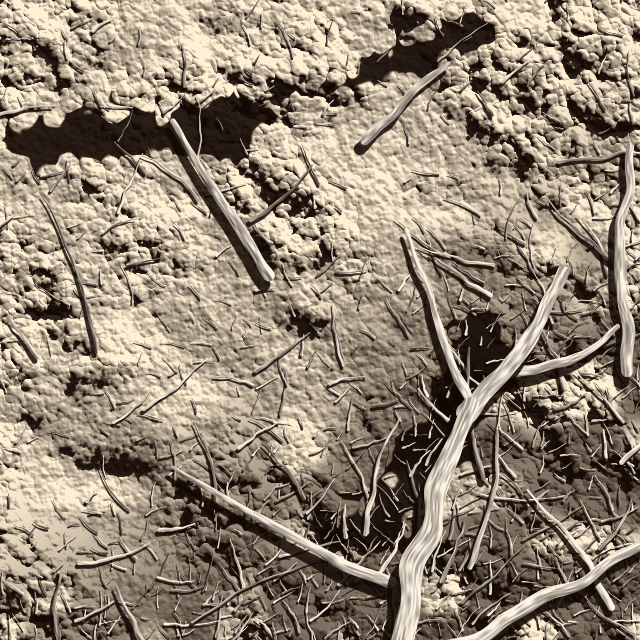
Reproduce this texture procedurally as a three.js fragment shader.

```glsl
// Dry sunlit soil with crumbled clods, deep shadows, scattered straw and a pale forked twig.
varying vec2 vUv;
const vec3 DEEP_SHADE = vec3(0.07, 0.03, 0.01);
const vec3 SUNLIT = vec3(0.96, 0.92, 0.86);
const vec3 SOIL_TINT = vec3(1.01, 0.985, 0.93);
const vec2 TO_SUN = vec2(0.5, 0.866);
const mat2 TURN = mat2(0.8, 0.6, -0.6, 0.8);

float hash(vec2 p) {
  vec3 q = fract(vec3(p.xyx) * 0.1031);
  q += dot(q, q.yzx + 33.33);
  return fract((q.x + q.y) * q.z);
}
float noise(vec2 p) {
  vec2 i = floor(p), f = fract(p), e = vec2(1.0, 0.0);
  f = f * f * (3.0 - 2.0 * f);
  return mix(mix(hash(i), hash(i + e), f.x), mix(hash(i + e.yx), hash(i + e.xx), f.x), f.y);
}
float cover(float d, float radius, float soft) {
  return 1.0 - smoothstep(radius - soft, radius + soft, d);
}
vec2 nearCell(vec2 p, int k) {
  return floor(p) + vec2(mod(float(k), 3.0), floor((float(k) + 0.5) / 3.0)) - 1.0;
}
// Heap of tilted fragments; tall ones bury their neighbours
float lumps(vec2 p) {
  p += 0.7 * vec2(noise(p * 1.7), noise(p * 1.7 + 37.0));
  float top = -1.0;
  for (int k = 0; k < 9; k++) {
    vec2 c = nearCell(p, k), jitter = vec2(hash(c), hash(c + 19.0)), d = p - c - jitter;
    top = max(top, 0.7 * hash(c + 53.0) + 0.3 + dot(d, jitter.yx - 0.5) - 1.1 * dot(d, d));
  }
  return top;
}
float soilHeight(vec2 p) {
  vec2 q = TURN * p;
  float crumbly = smoothstep(0.3, 0.6, noise(q * 5.0 + 8.0) * 0.65 + noise(p * 14.0) * 0.35);
  float h = 0.05 * noise(q * 7.0 + 3.0) + 0.02 * noise(p * 19.0);
  h += mix(0.005, 0.026, crumbly) * lumps(q * 13.0);
  h += mix(0.004, 0.016, crumbly) * lumps(p * 31.0 + 11.0);
  h += mix(0.003, 0.008, crumbly) * lumps(q * 72.0 + 29.0);
  return h + 0.0045 * noise(p * 115.0) + 0.0022 * noise(q * 210.0);
}
float soilTone(vec2 p) {
  float h = soilHeight(p), blocked = 0.0, reach = 0.0035;
  float facing = (h - soilHeight(p + TO_SUN * 0.0017)) / 0.0017;
  for (int i = 0; i < 6; i++) {
    blocked = max(blocked, soilHeight(p + TO_SUN * reach) - h - 0.65 * reach);
    reach *= 1.6;
  }
  float tone = 0.7 + 0.14 * noise(p * 6.0 + 70.0) + 0.42 * facing;
  return clamp(tone, 0.06, 1.04) * mix(1.0, 0.12, smoothstep(0.0, 0.0025, blocked));
}
// Share of plant litter, growing toward the lower right
float litter(vec2 p) { return smoothstep(-0.1, 0.45, 0.7 * p.x - p.y + 0.2); }
// x: place along the stalk, y: signed offset across it, z: distance
vec3 stalkFrame(vec2 p, vec2 a, vec2 b, float bend) {
  float len = length(b - a);
  vec2 u = (b - a) / len, q = p - a;
  float t = dot(q, u) / len, c = clamp(t, 0.0, 1.0);
  float wiggle = 0.06 * (noise(vec2(c * 6.0, a.x * 91.0)) - 0.5);
  float across = dot(q, vec2(-u.y, u.x)) - len * 4.0 * c * (1.0 - c) * (bend + wiggle);
  return vec3(c, across, length(vec2((t - c) * len, across)));
}
// ends: start and tip; form: bend, width, tip share; ground: tone and straw amount
void layStalk(inout vec2 ground, vec2 p, vec4 ends, vec3 form, float tone) {
  vec2 a = ends.xy, b = ends.zw, u = normalize(b - a);
  vec3 shade = stalkFrame(p + TO_SUN * (form.y * 1.7 + 0.0015), a, b, form.x);
  ground.x *= 1.0 - 0.85 * cover(shade.z, form.y * mix(1.2, form.z, shade.x), 0.0012);
  vec3 s = stalkFrame(p, a, b, form.x);
  float radius = form.y * mix(1.0, form.z, s.x) * (0.75 + 0.45 * noise(vec2(s.x * 9.0, b.y * 77.0)));
  float side = clamp(s.y / radius, -1.0, 1.0) * dot(vec2(-u.y, u.x), TO_SUN);
  float fibre = noise(vec2(s.x * length(b - a) * 60.0, s.y * 380.0 + a.y * 60.0)) - 0.5;
  float body = clamp(tone + 0.38 * side + 0.55 * fibre, 0.08, 1.04);
  ground = mix(ground, vec2(body, 1.0), cover(s.z, radius, 0.001));
}
void scatterStraw(inout vec2 ground, vec2 p, float cells, float width, float density) {
  for (int n = 0; n < 9; n++) {
    vec2 c = nearCell(p * cells, n), k = c + cells * 3.0;
    vec2 centre = (c + 0.1 + 0.8 * vec2(hash(k), hash(k + 7.0))) / cells;
    float bed = litter(centre), turn = hash(k + 13.0);
    if (hash(k + 23.0) < density * mix(0.18, 1.0, bed)) {
      float angle = mix(turn * 3.14, 0.9 + 2.4 * (turn - 0.5), 0.6 * bed);
      vec2 arm = vec2(cos(angle), sin(angle)) * (0.25 + 0.55 * hash(k + 31.0)) / cells;
      vec3 form = vec3(0.16 * (hash(k + 41.0) - 0.5), width * (0.5 + 0.7 * hash(k + 47.0)), 0.35);
      layStalk(ground, p, vec4(centre - arm, centre + arm), form, mix(0.45, 1.0, hash(k + 59.0)));
    }
  }
}
// Dark gap whose rim is broken by clods
void cutHollow(inout vec2 ground, vec2 p, vec4 ends, float radius, float rim) {
  float d = stalkFrame(p, ends.xy, ends.zw, 0.0).z + rim * radius;
  ground.x *= 1.0 - 0.9 * cover(d, radius, radius * 0.12);
}
void main() {
  vec2 p = vUv, g = vec2(soilTone(p), 0.0);
  g.x *= 1.0 - 0.55 * litter(p) * smoothstep(0.35, 0.6, noise(p * 13.0));
  float rim = 1.8 * (noise(p * 17.0) - 0.5) + 1.6 * (lumps(p * 31.0 + 11.0) - 0.65);
  cutHollow(g, p, vec4(0.06, 0.79, 0.36, 0.81), 0.028, rim);
  cutHollow(g, p, vec4(0.52, 0.86, 0.73, 0.95), 0.018, rim);
  cutHollow(g, p, vec4(0.58, 0.16, 0.76, 0.45), 0.035, rim);
  // Loose straw, fine to coarse
  float cells = 42.0, width = 0.0016;
  for (int i = 0; i < 4; i++) {
    scatterStraw(g, p, cells, width, 0.75);
    cells = floor(cells * 0.56);
    width *= 1.42;
  }
  // Long straws
  layStalk(g, p, vec4(0.42, 0.57, 0.27, 0.81), vec3(0.01, 0.009, 0.6), 0.75);
  layStalk(g, p, vec4(0.57, 0.78, 0.7, 0.9), vec3(0.02, 0.008, 0.6), 0.75);
  layStalk(g, p, vec4(0.98, 0.42, 0.985, 0.77), vec3(0.02, 0.01, 0.7), 0.8);
  layStalk(g, p, vec4(0.61, 0.09, 0.27, 0.27), vec3(0.02, 0.01, 0.3), 0.8);
  layStalk(g, p, vec4(0.68, -0.02, 1.02, 0.16), vec3(-0.03, 0.012, 0.6), 0.85);
  // Forked twig
  layStalk(g, p, vec4(0.735, 0.37, 0.635, 0.64), vec3(0.02, 0.008, 0.4), 0.9);
  layStalk(g, p, vec4(0.8, 0.42, 0.965, 0.49), vec3(-0.1, 0.01, 0.4), 0.85);
  layStalk(g, p, vec4(0.73, 0.355, 0.88, 0.575), vec3(-0.04, 0.016, 0.6), 0.86);
  layStalk(g, p, vec4(0.625, -0.02, 0.735, 0.365), vec3(0.03, 0.019, 0.8), 0.84);
  vec3 color = mix(DEEP_SHADE, SUNLIT, g.x) * mix(SOIL_TINT, vec3(1.0), g.y);
  gl_FragColor = vec4(color, 1.0);
}
```
